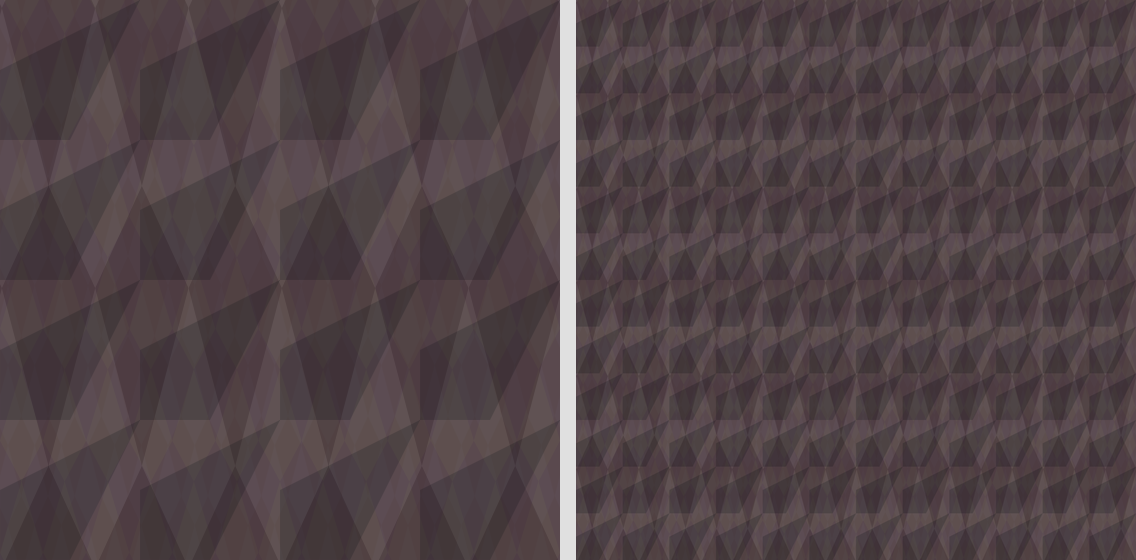
Left, the tile; right, the same tile 3 across and 3 down.
A Shadertoy shader for this pattern:

```glsl
#define BASE_COLOR  vec3(0.375, 0.323, 0.324)
#define SHARD_TINT  vec3(0.82, 0.84, 0.85)
#define LARGE_TINT  vec3(0.86, 0.82, 0.84)
#define MEDIUM_TINT vec3(0.96, 0.92, 1.00)
#define SMALL_TINT  vec3(0.985, 0.965, 0.95)
#define SHARD_CELLS  4.0
#define LARGE_CELLS  vec2(6.0, 2.0)
#define MEDIUM_CELLS vec2(13.0, 5.0)
#define SMALL_CELLS  vec2(21.0, 7.0)
#define KITE_SHOULDER 0.365

// Antialiased coverage of a signed distance in canvas units
float coverage(float dist, float pixel) {
    return 1.0 - smoothstep(-0.7 * pixel, 0.7 * pixel, dist);
}

// Slanted quadrilateral with its tip in the upper right cell corner
float shardDistance(vec2 uv) {
    vec2 p = fract(uv * SHARD_CELLS);
    float slanted = max(p.y - 0.5 - 0.5 * p.x, p.x - 0.5 - 0.5 * p.y) * 0.8944;
    return max(max(-p.x, -p.y), slanted) / SHARD_CELLS;
}

// Tall kites that touch at their tips and shoulders
float kiteDistance(vec2 uv, vec2 cells, vec2 phase) {
    vec2 p = fract(vec2(uv.x, 1.0 - uv.y) * cells - phase);
    float halfWidth = 0.5 * min(p.y / KITE_SHOULDER,
                                (1.0 - p.y) / (1.0 - KITE_SHOULDER));
    return (abs(p.x - 0.5) - halfWidth) / cells.x;
}

// Multiplies a translucent tint over the color
vec3 glaze(vec3 color, vec3 tint, float amount) {
    return color * mix(vec3(1.0), tint, amount);
}

void mainImage(out vec4 fragColor, in vec2 fragCoord) {
    vec2 uv = fragCoord / iResolution.xy;
    float pixel = 1.0 / min(iResolution.x, iResolution.y);

    // Overlapping layers, from fine to coarse
    float small  = coverage(kiteDistance(uv, SMALL_CELLS, vec2(0.3, 0.2)), pixel);
    float medium = coverage(kiteDistance(uv, MEDIUM_CELLS, vec2(0.5, 0.934)), pixel);
    float large  = coverage(kiteDistance(uv, LARGE_CELLS, vec2(0.02, 0.664)), pixel);
    float shard  = coverage(shardDistance(uv), pixel);

    vec3 color = BASE_COLOR;
    color = glaze(color, SMALL_TINT, small);
    color = glaze(color, MEDIUM_TINT, medium);
    color = glaze(color, LARGE_TINT, large);
    color = glaze(color, SHARD_TINT, shard);
    fragColor = vec4(color, 1.0);
}
```
